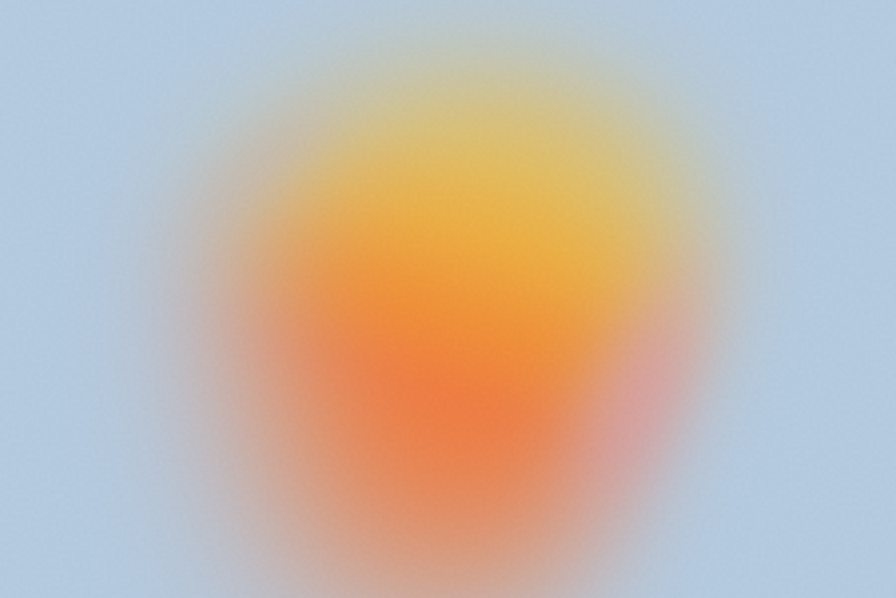
This background is drawn by a Shadertoy shader. Its source:

```glsl
#define SKY vec3(0.704, 0.792, 0.876)
#define HALO vec3(0.76, 0.74, 0.71)
#define CORAL vec3(0.935, 0.485, 0.255)
#define ORANGE vec3(0.935, 0.560, 0.225)
#define AMBER vec3(0.925, 0.675, 0.255)
#define GOLD vec3(0.900, 0.735, 0.330)
#define PINK vec3(0.850, 0.605, 0.665)
#define BODY_CENTRE vec2(0.76, 0.45)
#define CORE vec2(0.752, 0.336)
#define RIM_CENTRE vec2(1.075, 0.355)
#define GRAIN_SCALE 150.0
#define GRAIN_AMOUNT 0.012

vec2 hashGradient(vec2 cell) {
    vec3 h = fract(cell.xyx * vec3(0.1031, 0.1030, 0.0973));
    h += dot(h, h.yzx + 33.33);
    float angle = 6.2832 * fract((h.x + h.y) * h.z);
    return vec2(cos(angle), sin(angle));
}

float gradientNoise(vec2 p) {
    vec2 cell = floor(p), f = fract(p);
    vec2 u = f * f * f * (f * (f * 6.0 - 15.0) + 10.0);
    vec2 e = vec2(0.0, 1.0);
    float a = dot(hashGradient(cell), f);
    float b = dot(hashGradient(cell + e.yx), f - e.yx);
    float c = dot(hashGradient(cell + e.xy), f - e.xy);
    float d = dot(hashGradient(cell + e.yy), f - e.yy);
    return mix(mix(a, b, u.x), mix(c, d, u.x), u.y);
}

// Lopsided outline radius, as a few harmonics of the angle
float bodyRadius(float angle) {
    return 0.375 + 0.010 * cos(angle) + 0.013 * sin(angle)
         - 0.030 * cos(2.0 * angle) + 0.0175 * sin(2.0 * angle)
         + 0.023 * sin(3.0 * angle);
}

// Tilted soft ellipse; axis is its unit long direction
float ellipseGlow(vec2 offset, vec2 axis, vec2 radii) {
    vec2 q = vec2(dot(offset, axis), dot(offset, vec2(axis.y, -axis.x))) / radii;
    return exp(-dot(q, q));
}

// Coral at the core, rising through orange and amber to gold
vec3 warmRamp(float t) {
    vec3 colour = mix(CORAL, ORANGE, smoothstep(-0.02, 0.15, t));
    colour = mix(colour, AMBER, smoothstep(0.10, 0.30, t));
    return mix(colour, GOLD, smoothstep(0.24, 0.44, t));
}

void mainImage(out vec4 fragColor, in vec2 fragCoord) {
    vec2 p = fragCoord / iResolution.y;
    p.x += 0.75 - 0.5 * iResolution.x / iResolution.y;

    // Body falloff: crisper towards the upper right
    vec2 offset = p - BODY_CENTRE;
    float dist = max(length(offset), 1e-4);
    float reach = dist / bodyRadius(atan(offset.y, offset.x));
    float sharpness = 3.6 + 0.7 * (offset.x + offset.y) / dist;
    float body = exp(-0.693 * pow(reach, sharpness));

    // Faint outer haze, then the warm body
    vec3 colour = mix(SKY, HALO, 0.20 * exp(-pow(reach / 1.4, 4.0)));
    float rise = dot(p - CORE, vec2(0.30, 0.95));
    colour = mix(colour, warmRamp(rise), body);

    // Pink rims on the right and, weaker, on the upper left
    float rightRim = ellipseGlow(p - RIM_CENTRE, vec2(0.39, 0.92), vec2(0.20, 0.085));
    float leftRim = ellipseGlow(p - vec2(0.45, 0.74), vec2(0.77, 0.64), vec2(0.16, 0.06));
    colour = mix(colour, PINK, 0.55 * rightRim);
    colour = mix(colour, vec3(0.76, 0.70, 0.71), 0.35 * leftRim);

    // Fine paper grain
    colour += GRAIN_AMOUNT * gradientNoise(p * GRAIN_SCALE);
    fragColor = vec4(clamp(colour, 0.0, 1.0), 1.0);
}
```
